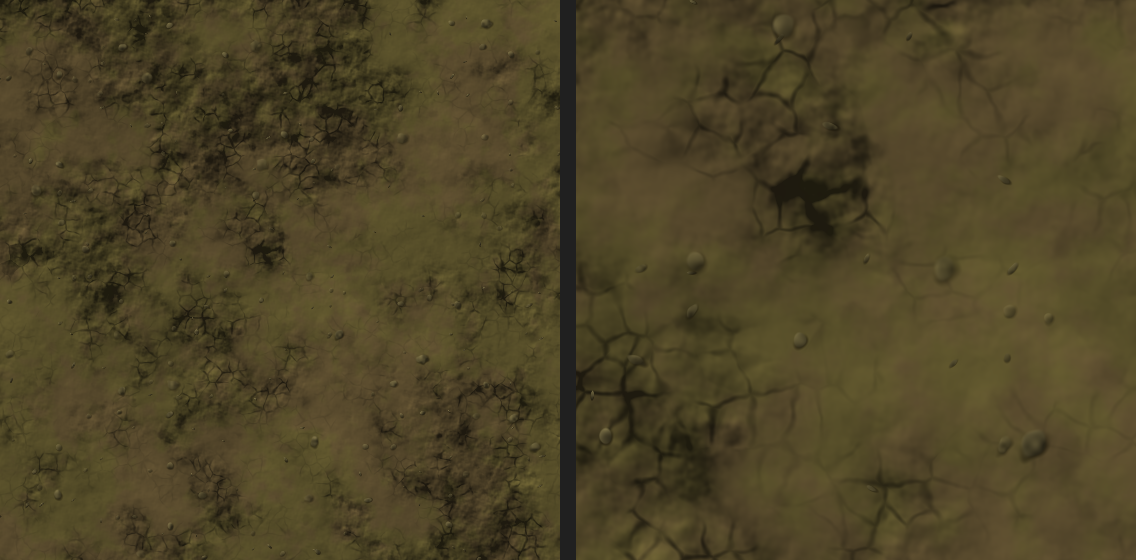
Left: the whole. Right: its middle third, enlarged.
This texture is drawn by a Shadertoy shader. Its source:

```glsl
// Dark olive-brown soil: smooth mud patches, crumbly clods and scattered pale pebbles.

const vec3 OLIVE_MUD   = vec3(0.308, 0.278, 0.146);
const vec3 BROWN_MUD   = vec3(0.308, 0.258, 0.157);
const vec3 DEEP_SHADOW = vec3(0.110, 0.090, 0.040);
const vec3 PALE_STONE  = vec3(0.500, 0.455, 0.290);

const float PATCH_SCALE  = 5.0;    // broad tonal patches per canvas
const float CRUMB_SCALE  = 34.0;   // crumbs per canvas
const float PEBBLE_SCALE = 20.0;   // pebble cells per canvas
const float CHIP_SCALE   = 37.0;   // cells of small elongated chips
const float RELIEF_STEP  = 0.004;  // distance used to measure slope
const float RELIEF_GAIN  = 1.7;
const float CRACK_DEPTH  = 0.42;
const vec2  LIGHT_DIR    = vec2(-0.6, 0.8);

vec2 hash2(vec2 p) {
    vec3 q = fract(p.xyx * vec3(0.1031, 0.1030, 0.0973));
    q += dot(q, q.yzx + 33.33);
    return fract((q.xx + q.yz) * q.zy);
}

float valueNoise(vec2 p) {
    vec2 cell = floor(p), f = fract(p);
    f = f * f * (3.0 - 2.0 * f);
    float low  = mix(hash2(cell).x, hash2(cell + vec2(1, 0)).x, f.x);
    float high = mix(hash2(cell + vec2(0, 1)).x, hash2(cell + vec2(1, 1)).x, f.x);
    return mix(low, high, f.y);
}

float fbm(vec2 p) {
    float sum = 0.0, weight = 0.53;
    for (int i = 0; i < 4; i++) {
        sum += weight * valueNoise(p);
        p = mat2(1.6, 1.2, -1.2, 1.6) * p + 17.3;
        weight *= 0.5;
    }
    return sum;
}

// Distances to the nearest and second nearest cell points
vec2 cellular(vec2 p) {
    vec2 cell = floor(p), nearest = vec2(8.0);
    for (int y = -1; y <= 1; y++)
    for (int x = -1; x <= 1; x++) {
        vec2 id = cell + vec2(x, y);
        float d = length(id + hash2(id + 40.0) - p);
        nearest = d < nearest.x ? vec2(d, nearest.x) : vec2(nearest.x, min(nearest.y, d));
    }
    return nearest;
}

vec2 warp(vec2 p) {
    return p + 0.022 * (vec2(fbm(p * 26.0), fbm(p * 26.0 + 50.0)) - 0.5);
}

float relief(vec2 p) {
    return fbm(p * CRUMB_SCALE * 1.15 + 9.0) - 0.35 * cellular(warp(p) * CRUMB_SCALE).x;
}

// Adds one sparse layer of rounded stones, each kept inside its own cell
vec3 addStones(vec3 ground, vec2 p, float scale, float density, float stretch, float seed) {
    vec2 q = p * scale + seed;
    vec2 id = floor(q);
    vec2 place = hash2(id + seed), kind = hash2(id + seed + 71.0), look = hash2(id + seed + 133.0);
    vec2 offset = fract(q) - mix(vec2(0.32), vec2(0.68), place);
    float angle = 6.283 * look.x;
    vec2 local = mat2(cos(angle), -sin(angle), sin(angle), cos(angle)) * offset;
    local.y *= 1.0 + stretch * look.y;
    float radius = mix(0.10, 0.24, kind.y * kind.y);
    float wobble = 0.45 * (valueNoise(q * 7.0) - 0.5);
    float d = length(local) / radius + wobble;
    float present = step(kind.x, density);
    float strength = present * mix(0.35, 0.95, look.y);

    float side = dot(offset, LIGHT_DIR) / radius;
    float shadow = smoothstep(1.4, 0.85, d) * smoothstep(0.5, -0.6, side);
    ground = mix(ground, DEEP_SHADOW, 0.75 * shadow * strength);
    float body = smoothstep(1.05, 0.7, d);
    float lit = 0.62 + 0.38 * side + 0.5 * (valueNoise(q * 9.0 + 5.0) - 0.5);
    return mix(ground, PALE_STONE * clamp(lit, 0.3, 1.25), body * strength);
}

void mainImage(out vec4 fragColor, in vec2 fragCoord) {
    vec2 p = fragCoord / iResolution.y;

    // Broad patches decide where the soil is smooth or crumbly
    float patches = fbm(p * PATCH_SCALE + 3.0);
    float scatter = fbm(p * 13.0 + 21.0);
    float rough = mix(0.22, 1.0, smoothstep(0.40, 0.60, 0.5 * (patches + scatter)));

    // Fine relief lit from the upper left
    float slope = relief(p) - relief(p + LIGHT_DIR * RELIEF_STEP);
    float grain = fbm(p * 29.0 + 80.0) - 0.5;

    // Broken dark gaps between clods
    vec2 clod = cellular(warp(p) * CRUMB_SCALE * 1.3 + 6.0);
    float gap = smoothstep(0.22, 0.0, clod.y - clod.x);
    gap *= smoothstep(0.46, 0.64, fbm(p * 24.0 + 60.0));
    float pits = smoothstep(0.57, 0.75, fbm(p * 40.0 + 110.0));

    float brightness = 1.04 - 0.55 * (patches - 0.5) - 0.25 * (scatter - 0.5);
    brightness += rough * (RELIEF_GAIN * slope + 0.75 * grain);
    brightness -= rough * CRACK_DEPTH * (gap + 0.8 * pits);
    brightness -= 0.07 * rough;

    // Olive and brown tints drift across the ground
    float tint = 0.6 * fbm(p * 7.0 + 140.0) + 0.4 * fbm(p * 45.0 + 170.0);
    vec3 color = mix(OLIVE_MUD, BROWN_MUD, smoothstep(0.40, 0.62, tint));
    color *= clamp(brightness, 0.38, 1.5);

    color = addStones(color, p, CHIP_SCALE, 0.09, 2.2, 13.7);
    color = addStones(color, p, PEBBLE_SCALE, 0.19, 0.5, 5.3);
    fragColor = vec4(color, 1.0);
}
```
